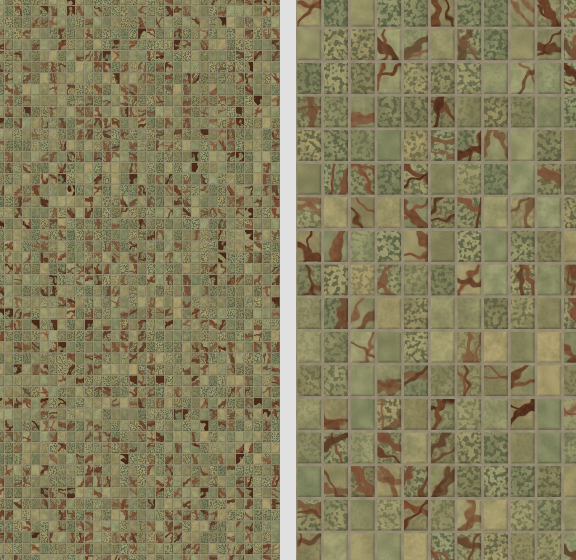
Left, the full canvas; right, a detail of the centre.
Reproduce this texture procedurally as a Shadertoy shader.

```glsl
#define TILES vec2(31.5, 50.0)
#define GROUT_HALF 0.052
#define BEVEL 0.10
#define VEINED_SHARE 0.32
#define BLOTCH_SHARE 0.03
#define GRAIN_SCALE 5.5
#define GROUT_COLOR vec3(0.58, 0.54, 0.45)
#define LIGHT_OLIVE vec3(0.65, 0.62, 0.45)
#define MID_OLIVE vec3(0.51, 0.50, 0.36)
#define DARK_GREEN vec3(0.34, 0.35, 0.25)
#define RUST vec3(0.47, 0.29, 0.19)
#define DARK_BROWN vec3(0.27, 0.15, 0.08)

// Integer hash giving two values in 0..1
vec2 hash2(vec2 p) {
    uvec2 h = uvec2(ivec2(floor(p))) * uvec2(1597334673u, 3812015801u);
    uint n = (h.x ^ h.y) * 1597334673u;
    n = (n ^ (n >> 15)) * 2246822519u;
    n ^= n >> 13;
    return vec2(n & 65535u, n >> 16) / 65535.0;
}

float cornerSlope(vec2 corner, vec2 offset) {
    float angle = 6.2832 * hash2(corner).x;
    return dot(vec2(cos(angle), sin(angle)), offset);
}

float gradientNoise(vec2 p) {
    vec2 i = floor(p), f = p - i;
    vec2 u = f * f * f * (f * (f * 6.0 - 15.0) + 10.0);
    vec2 e = vec2(1.0, 0.0);
    return mix(
        mix(cornerSlope(i, f), cornerSlope(i + e.xy, f - e.xy), u.x),
        mix(cornerSlope(i + e.yx, f - e.yx), cornerSlope(i + 1.0, f - 1.0), u.x), u.y);
}

// Polished stone: plain or speckled green, some with rust veins
vec3 stone(vec2 p, vec2 cell, float pixel) {
    vec2 tone = hash2(cell + 100.0);
    vec2 kind = hash2(cell + 300.0);
    vec2 domain = p + cell * 7.37;

    float cloud = gradientNoise(domain * 1.7);
    float grain = gradientNoise(domain * GRAIN_SCALE)
                + 0.6 * gradientNoise(domain * GRAIN_SCALE * 1.9 + 31.0);
    float speckled = smoothstep(0.1, 0.8, tone.y);
    vec3 color = mix(MID_OLIVE, LIGHT_OLIVE, clamp(tone.x + 0.8 * cloud, 0.0, 1.0));
    color = mix(color, DARK_GREEN, 0.9 * speckled * smoothstep(-0.2, 0.35, grain));
    color += 0.05 * grain;
    color *= mix(vec3(1.03, 0.99, 0.95), vec3(0.94, 1.0, 1.0), hash2(cell + 500.0).x);

    // Warped straight cracks at random angles
    if (kind.x < VEINED_SHARE) {
        for (float k = 0.0; k < 2.0; k++) {
            vec2 r = hash2(cell + 700.0 + 200.0 * k);
            vec2 s = hash2(cell + 1300.0 + 200.0 * k);
            float angle = 3.1416 * r.x;
            float across = dot(p, vec2(cos(angle), sin(angle))) + 0.8 * (r.y - 0.5)
                         + 0.3 * gradientNoise(domain * 2.3 + 17.0 * k);
            float width = mix(0.015, 0.14, s.x * s.x);
            float vein = 1.0 - smoothstep(width, width + 0.04 + pixel, abs(across));
            vec3 veinColor = mix(RUST, DARK_BROWN, s.y * s.y);
            float halo = exp(-9.0 * abs(across));
            color = mix(color, vec3(0.58, 0.44, 0.33), 0.4 * halo);
            color = mix(color, veinColor + 0.06 * grain, vein * mix(0.5, 1.0, kind.y));
        }
    }

    // Rare broad dark patches
    if (kind.x > 1.0 - BLOTCH_SHARE) {
        float side = p.x * (kind.y - 0.5) * 2.0 + p.y * 0.5 + 0.9 * cloud;
        float patchMask = smoothstep(-0.16, -0.04 + pixel, side);
        color = mix(color, mix(DARK_BROWN, RUST, 0.3 * tone.y), patchMask);
    }
    return color;
}

void mainImage(out vec4 fragColor, in vec2 fragCoord) {
    // Grid, with tiles cut in half at the left, top and bottom
    vec2 grid = fragCoord / iResolution.xy * TILES + 0.5;
    vec2 cell = floor(grid);
    vec2 pitch = iResolution.xy / TILES;
    vec2 size = vec2(1.0, pitch.y / pitch.x);
    vec2 p = (fract(grid) - 0.5) * size;
    float pixel = 1.0 / pitch.x;

    // Distance inward from the tile edge
    vec2 inset = 0.5 * size - abs(p) - GROUT_HALF;
    float edge = min(inset.x, inset.y);
    float tileMask = smoothstep(-0.5 * pixel, 0.5 * pixel, edge);

    vec3 color = stone(p, cell, pixel);

    // Bevel lit from the upper left
    float rim = 1.0 - smoothstep(0.0, BEVEL + 0.5 * pixel, edge);
    float facing = inset.x < inset.y ? -sign(p.x) : sign(p.y);
    color *= 1.0 + rim * (0.10 * facing - 0.10);

    vec3 grout = GROUT_COLOR * (1.0 + 0.12 * gradientNoise(grid * 3.0));
    fragColor = vec4(clamp(mix(grout, color, tileMask), 0.0, 1.0), 1.0);
}
```
